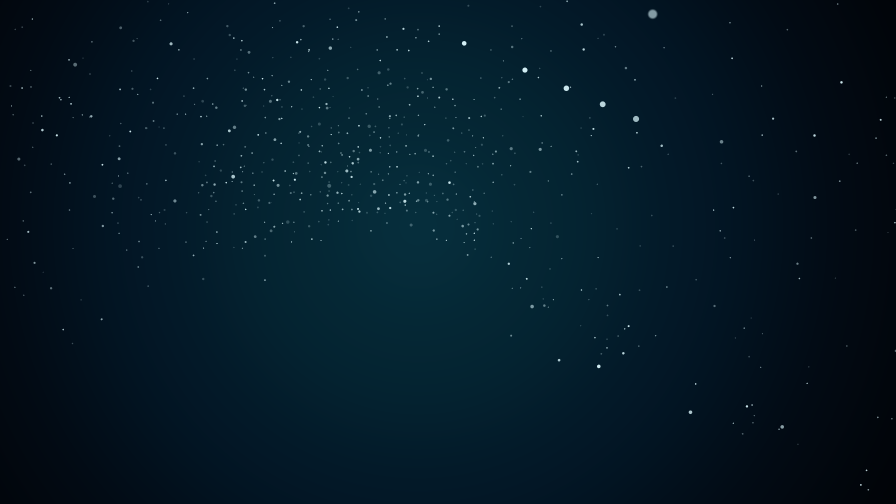
A WebGL 2 fragment shader for this background:

```glsl
#version 300 es
precision highp float;
// Deep teal night glow with a fan of fine stars and drifting bright dots.

uniform vec2 u_resolution;
out vec4 fragColor;

float hash(vec2 p) {
    vec3 q = fract(vec3(p.xyx) * 0.1031);
    q += dot(q, q.yzx + 33.33);
    return fract((q.x + q.y) * q.z);
}

// Radial glow, fading through navy to near black.
vec3 backdrop(vec2 p) {
    float r = length(p - vec2(0.83, 0.55));
    vec3 color = mix(vec3(0.024, 0.18, 0.235), vec3(0.018, 0.148, 0.2), smoothstep(0.0, 0.28, r));
    color = mix(color, vec3(0.01, 0.09, 0.15), smoothstep(0.22, 0.6, r));
    color = mix(color, vec3(0.008, 0.045, 0.085), smoothstep(0.52, 0.86, r));
    return mix(color, vec3(0.004, 0.014, 0.03), smoothstep(0.75, 1.12, r));
}

// Disc with an edge about one pixel wide.
float disc(vec2 p, vec2 center, float radius, float pixel) {
    return clamp(0.5 + (radius - length(p - center)) / pixel, 0.0, 1.0);
}

float segmentDistance(vec2 p, vec2 a, vec2 b) {
    vec2 d = b - a;
    return length(p - a - d * clamp(dot(p - a, d) / dot(d, d), 0.0, 1.0));
}

// Chance of a star: a fan to the upper left and a trail to the lower right.
float starDensity(vec2 p) {
    float dx = p.x - 0.83;
    float lowerEdge = 0.55 - (dx < 0.0 ? 0.42 * pow(-dx, 1.5) : 0.65 * dx);
    float above = smoothstep(-0.04, 0.05, p.y - lowerEdge);
    vec2 core = (p - vec2(0.73, 0.65)) / vec2(0.22, 0.13);
    vec2 fan = (p - vec2(0.58, 0.72)) / vec2(0.45, 0.25);
    float trail = segmentDistance(p, vec2(0.83, 0.6), vec2(1.2, 0.32)) / 0.06;
    return above * (0.03 + 0.4 * exp(-dot(core, core)) + 0.26 * exp(-dot(fan, fan)))
        + 0.15 * exp(-trail * trail);
}

// One jittered star per grid cell; coarser cells hold fewer, larger stars.
float starLayer(vec2 p, float cell, float radius, float seed, float pixel) {
    vec2 id = floor(p / cell);
    vec2 key = id + seed * 37.0;
    vec2 jitter = vec2(hash(key + 11.3), hash(key + 47.9));
    vec2 center = (id + 0.2 + 0.6 * jitter) * cell;
    float present = step(hash(key), starDensity(center));
    float shine = mix(0.2, 0.95, pow(hash(key + 83.1), 1.6));
    float size = radius * mix(0.75, 1.25, hash(key + 5.7));
    return present * shine * disc(p, center, size, pixel);
}

void main() {
    vec2 p = gl_FragCoord.xy / u_resolution.y;
    p.x *= 16.0 * u_resolution.y / (9.0 * u_resolution.x);
    float pixel = 1.0 / u_resolution.y;
    vec3 color = backdrop(p);

    // Scattered stars, from fine dust to small dots.
    float light = 0.0;
    for (int i = 0; i < 4; i++) {
        float k = float(i);
        light = max(light, starLayer(p, 0.019 * pow(1.65, k), 0.0013 + 0.0006 * k, k + 1.0, pixel));
    }

    // Row of bright dots falling to the right.
    for (int i = 0; i < 5; i++) {
        float t = pow(float(i) / 4.0, 0.75);
        vec2 center = vec2(0.921 + 0.341 * t, 0.914 - 0.15 * t);
        light = max(light, (0.98 - 0.25 * t * t * t) * disc(p, center, 0.0045 + 0.0015 * t, pixel));
    }

    // Wider spaced dots along the lower right.
    for (int i = 0; i < 3; i++) {
        float k = float(i);
        vec2 center = vec2(1.188 + 0.182 * k, 0.273 - 0.122 * k + 0.031 * k * k);
        light = max(light, (0.95 - 0.16 * k) * disc(p, center, 0.0035, pixel));
    }

    // Soft, out of focus dot near the top.
    light = max(light, 0.6 * (1.0 - smoothstep(0.006, 0.0115, length(p - vec2(1.295, 0.972)))));

    color = mix(color, vec3(0.85, 0.96, 0.98), light);
    fragColor = vec4(color, 1.0);
}
```
